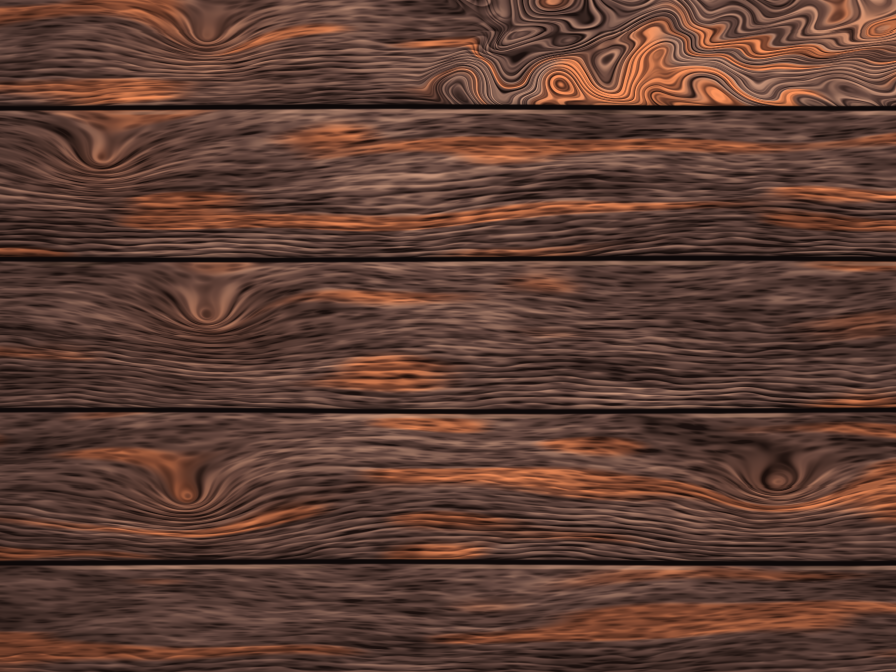
Write a WebGL 1 fragment shader that draws this texture.

```glsl
precision highp float;
// Dark weathered wooden boards, stacked horizontally, with knots and carved grain.

uniform vec2 u_resolution;

const float BOARD_HEIGHT = 0.2257;
const float FIRST_SEAM = 0.163;
const vec3 SEAM_DARK = vec3(0.05, 0.03, 0.03);
const vec3 WOOD_DARK = vec3(0.10, 0.06, 0.05);
const vec3 WOOD_MID = vec3(0.38, 0.27, 0.24);
const vec3 WOOD_LIGHT = vec3(0.76, 0.57, 0.47);
const vec3 AMBER_TINT = vec3(1.30, 1.02, 0.78);

float hash(vec2 p) {
  return fract(sin(dot(p, vec2(127.1, 311.7))) * 4375.85);
}

float noise(vec2 p) {
  vec2 i = floor(p), f = fract(p);
  f = f * f * (3.0 - 2.0 * f);
  float low = mix(hash(i), hash(i + vec2(1.0, 0.0)), f.x);
  float high = mix(hash(i + vec2(0.0, 1.0)), hash(i + vec2(1.0, 1.0)), f.x);
  return mix(low, high, f.y);
}

// Distance to the nearest scattered cell point
float cellular(vec2 p) {
  vec2 cell = floor(p);
  float nearest = 2.0;
  for (int j = -1; j <= 1; j++) {
    for (int i = -1; i <= 1; i++) {
      vec2 c = cell + vec2(float(i), float(j));
      vec2 point = c + vec2(hash(c), hash(c + 41.3));
      nearest = min(nearest, length(p - point));
    }
  }
  return nearest;
}

// Peak that bends the grain into closed rings
float knot(vec2 q, vec2 centre, vec2 radius) {
  vec2 d = (q - centre) / radius;
  return exp(-1.6 * sqrt(dot(d, d) + 0.015));
}

// Left knot on every board but the lowest, right knot on every third board
float boardKnots(vec2 q, float row) {
  vec2 left = vec2(0.25 + 0.1 * sin(2.2 * row - 8.17), 0.52 + 0.15 * cos(1.5 * row - 3.9));
  vec2 right = vec2(1.105 + 0.05 * row, 0.515);
  float hasRight = 1.0 - step(0.5, abs(mod(row, 3.0) - 1.0));
  return step(0.5, row) * knot(q, left, vec2(0.11, 0.3))
       + hasRight * knot(q, right, vec2(0.12, 0.27));
}

// Layered sines: slow drift of the grain along a board
float grainDrift(vec2 q, float row) {
  return 0.05 * sin(q.x * 3.1 + row * 2.3)
       + 0.03 * sin(q.x * 7.3 + q.y * 4.0 + row * 5.1)
       + 0.012 * sin(q.x * 19.0 - q.y * 9.0 + row * 1.7);
}

vec3 woodRamp(float tone) {
  vec3 lower = mix(WOOD_DARK, WOOD_MID, clamp(tone * 2.0, 0.0, 1.0));
  return mix(lower, WOOD_LIGHT, clamp(tone * 2.0 - 1.0, 0.0, 1.0));
}

vec3 boards(vec2 p) {
  float y = (p.y - FIRST_SEAM) / BOARD_HEIGHT + 1.0;
  y += 0.006 * sin(p.x * 5.0 + floor(y + 0.5) * 2.0);
  float row = floor(y);
  vec2 q = vec2(p.x, fract(y));
  vec2 seed = vec2(row * 17.3, row * 9.1);

  // Grain field; the right of the top board swirls into burl
  float burl = step(3.5, row) * smoothstep(0.66, 0.74, p.x + 0.04 * sin(q.y * 9.0));
  float knots = boardKnots(q, row);
  float grain = q.y + grainDrift(q, row) + 0.42 * knots;
  grain += burl * 0.75 * (noise(q * vec2(13.0, 3.5) + seed) - 0.5);
  grain += burl * 0.05 * sin(q.x * 60.0 + 5.0 * sin(q.y * 7.0));
  vec2 fibre = vec2(p.x, grain);

  // Growth lines, denser toward the lower edge, rising slowly and dropping sharply
  float phase = 26.0 * grain - 8.0 * grain * grain;
  phase += 0.7 * noise(fibre * vec2(22.0, 12.0) + seed);
  float ring = fract(mix(phase, grain * 15.0, burl));
  ring *= 1.0 - smoothstep(0.75, 1.0, ring);
  float relief = mix(0.75, 0.3, smoothstep(0.25, 0.7, q.y));
  relief *= 0.5 + noise(fibre * vec2(3.0, 5.0) + seed + 31.0);
  relief = max(max(relief, 0.85 * burl), min(1.3 * knots, 0.7));

  // Fibres, broad stains and short dark pores
  float streak = 0.55 * noise(fibre * vec2(13.0, 32.0) + seed)
               + 0.45 * noise(fibre * vec2(42.0, 75.0) + seed);
  float stain = noise(fibre * vec2(3.6, 6.0) + seed + 7.0);
  float pore = 1.0 - smoothstep(0.06, 0.42, cellular(fibre * vec2(22.0, 40.0) + seed));
  float crack = 1.0 - smoothstep(0.04, 0.16, cellular(fibre * vec2(5.0, 12.0) + seed));

  float tone = 0.41 + 0.55 * (streak - 0.5) + 0.3 * (stain - 0.5);
  tone += relief * 0.75 * (ring - 0.36) - 0.18 * pore - 0.22 * crack + 0.13 * burl;

  // Light falls from the upper middle
  vec2 away = p - vec2(0.78, 0.74);
  tone *= 1.18 - 0.48 * dot(away, away);

  // Amber wear in long patches and around knots
  float patchNoise = noise(fibre * vec2(4.2, 9.0) + seed + 53.0);
  float amber = smoothstep(0.64, 0.85, patchNoise);
  vec3 colour = woodRamp(tone + 0.13 * amber);
  colour *= mix(vec3(1.0), AMBER_TINT, clamp(amber + 0.6 * knots, 0.0, 1.0));

  // Worn bright upper edge and dark gap between boards
  float edge = 1.0 - smoothstep(0.006, 0.02, abs(q.y - 0.968));
  edge *= smoothstep(0.25, 0.75, noise(vec2(p.x * 9.0, row * 3.0)));
  colour = mix(colour, WOOD_LIGHT * (0.65 + 0.4 * streak), 0.75 * edge);
  float gap = min(q.y, 1.0 - q.y);
  colour *= mix(0.7, 1.0, smoothstep(0.0, 0.06, q.y));
  return mix(SEAM_DARK, colour, smoothstep(0.009, 0.022, gap));
}

void main() {
  // Four samples smooth the fine grain
  vec3 total = vec3(0.0);
  for (int s = 0; s < 4; s++) {
    float k = float(s);
    vec2 offset = vec2(mod(k, 2.0), floor(k / 2.0)) * 0.5 - 0.25;
    total += boards((gl_FragCoord.xy + offset) / u_resolution.y);
  }
  gl_FragColor = vec4(total / 4.0, 1.0);
}
```
